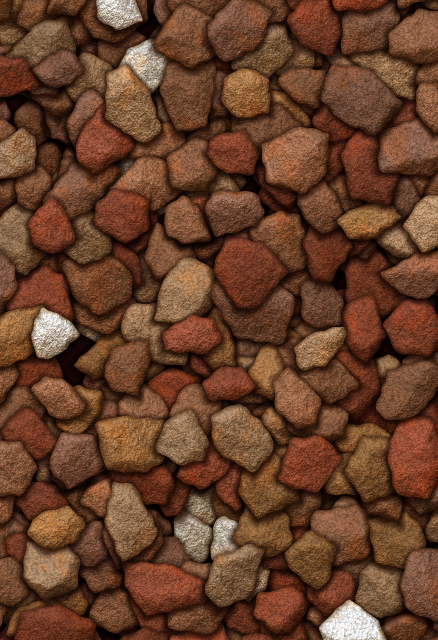
A Shadertoy shader for this texture:

```glsl
#define STONES_ACROSS 7.2
#define LAYERS 5
#define SIDES 6
#define TOP_PRESENCE 0.64
#define BUMP 0.026
#define GRAIN 0.34
#define SHADOW_WIDTH 0.13
#define FACET_SHARPNESS 30.0
#define GAP_COLOR vec3(0.09, 0.02, 0.01)
#define LIGHT_DIR normalize(vec3(-0.25, 0.55, 0.8))

const float TAU = 6.2831853;

vec3 hash3(vec2 p) {
    vec3 q = fract(p.xyx * vec3(0.1031, 0.1030, 0.0973));
    q += dot(q, q.yxz + 33.33);
    return fract((q.xxy + q.yzz) * q.zyx);
}

// Layered, warped sines, roughly -1 to 1
float mottle(vec2 p) {
    float sum = 0.0, amp = 0.5;
    p *= 3.2;
    for (int i = 0; i < 5; i++) {
        p = mat2(0.8, 0.6, -0.6, 0.8) * p * 2.1 + 1.7;
        sum += amp * sin(p.x + 1.5 * sin(p.y)) * cos(p.y + 1.2 * sin(0.7 * p.x));
        amp *= 0.66;
    }
    return sum;
}

// Cellular noise: distance to the nearest mineral grain
float grainDistance(vec2 p) {
    vec2 cell = floor(p);
    float nearest = 1.0;
    for (int k = 0; k < 9; k++) {
        vec2 c = cell + vec2(k % 3 - 1, k / 3 - 1);
        nearest = min(nearest, length(c + hash3(c + 50.0).xy - p));
    }
    return nearest;
}

vec3 stoneColor(float pick, float tone) {
    vec3 c = vec3(0.51, 0.335, 0.23);                  // brown
    if (pick < 0.24) c = vec3(0.49, 0.25, 0.165);      // brick red
    else if (pick < 0.40) c = vec3(0.58, 0.445, 0.32); // tan
    else if (pick < 0.54) c = vec3(0.48, 0.325, 0.25); // mauve
    else if (pick < 0.63) c = vec3(0.55, 0.38, 0.22);  // ochre
    else if (pick > 0.98) c = vec3(0.80, 0.77, 0.73);  // quartz
    return c * mix(0.9, 1.12, tone);
}

// Chipped polygon with bevelled faces: xy = slope, z = edge distance
vec3 stoneShape(vec2 q, vec2 id, float radius) {
    vec2 tilt = (hash3(id + 7.3).xy - 0.5) * 0.9;
    vec2 ridge = (hash3(id + 3.9).xy - 0.5) * 0.9;
    float w1 = exp(-FACET_SHARPNESS * (radius * 0.24 + dot(tilt, q)));
    float w2 = exp(-FACET_SHARPNESS * (radius * 0.26 + dot(ridge, q)));
    vec2 slope = tilt * w1 + ridge * w2;
    float total = w1 + w2, edge = 0.0;
    for (int i = 0; i < SIDES; i++) {
        vec3 r = hash3(id + 5.31 * float(i + 1));
        float angle = TAU * (float(i) + 0.6 * (r.x - 0.5)) / float(SIDES);
        vec2 dir = vec2(cos(angle), sin(angle));
        float side = dot(q, dir) - radius * mix(0.78, 1.1, r.y);
        float steep = mix(0.4, 1.5, r.z);
        float w = exp(FACET_SHARPNESS * side * steep);
        slope -= dir * steep * w;
        total += w;
        edge += exp(38.0 * side);
    }
    return vec3(slope / total, log(edge) / 38.0);
}

vec3 shadeStone(vec2 v, vec2 slope, float d, vec2 id, float depth) {
    vec3 look = hash3(id + 11.7);
    vec2 t = v + look.xy * 20.0;
    float m = mottle(t), e = 0.012;
    vec2 bump = vec2(mottle(t + vec2(e, 0.0)), mottle(t + vec2(0.0, e))) - m;
    vec3 n = normalize(vec3(-slope - BUMP * bump / e, 1.0));

    // Patchy pigment and mineral grains
    vec3 c = stoneColor(look.x, look.y) * (1.0 + 0.12 * m);
    c = mix(c, c * vec3(1.1, 0.97, 0.82), smoothstep(0.1, 0.7, mottle(t * 0.3)));
    c *= 1.0 + GRAIN * (0.45 - grainDistance(t * 21.0));

    // Diffuse light, worn rim, and a damp sheen on some stones
    float light = 0.42 + 0.76 * max(dot(n, LIGHT_DIR), 0.0);
    light *= mix(0.72, 1.0, smoothstep(0.0, 0.07, -d)) * depth;
    vec3 halfway = normalize(LIGHT_DIR + vec3(0.0, 0.0, 1.0));
    float sheen = pow(max(dot(n, halfway), 0.0), 30.0) * look.z * look.z;
    return c * pow(vec3(light), vec3(1.0, 1.3, 1.75)) + 0.07 * sheen * depth;
}

void mainImage(out vec4 fragColor, in vec2 fragCoord) {
    vec2 p = fragCoord / iResolution.x * STONES_ACROSS;
    float pixel = STONES_ACROSS / iResolution.x;
    vec2 wobble = 0.013 * sin(p.yx * 17.0 + 2.0 * sin(p * 11.0));
    vec3 col = GAP_COLOR;

    // Pile up the stones from the full bottom layer to the sparser top
    for (int layer = 0; layer < LAYERS; layer++) {
        float level = float(layer), rise = level / float(LAYERS - 1);
        vec2 g = p + level * vec2(0.37, 0.61);
        float depth = mix(0.82, 1.0, rise);
        for (int k = 0; k < 9; k++) {
            vec2 cell = floor(g) + vec2(k % 3 - 1, k / 3 - 1);
            vec2 id = cell + 100.0 + 37.0 * level;
            vec3 rnd = hash3(id), form = hash3(id + 0.47);
            if (form.z > mix(1.0, TOP_PRESENCE, rise)) continue;

            vec2 v = g + wobble - cell - 0.5 - 0.6 * (rnd.xy - 0.5);
            float a = TAU * rnd.z, stretch = mix(1.0, 1.28, form.x);
            mat2 warp = mat2(cos(a) / stretch, sin(a) * stretch,
                            -sin(a) / stretch, cos(a) * stretch);
            vec2 q = warp * v;
            if (length(q) > 1.3) continue;

            vec3 s = stoneShape(q, id, mix(0.35, 0.58, form.y));
            float lift = 0.04 * v.y / (length(v) + 0.01);
            float open = smoothstep(-0.03, SHADOW_WIDTH, s.z + lift);
            col *= mix(vec3(0.30, 0.20, 0.13), vec3(1.0), open);
            if (s.z < pixel) {
                vec3 stone = shadeStone(v, s.xy * warp, s.z, id, depth);
                col = mix(col, stone, 1.0 - smoothstep(-0.7 * pixel, 0.7 * pixel, s.z));
            }
        }
    }
    fragColor = vec4(clamp(col, 0.0, 1.0), 1.0);
}
```
